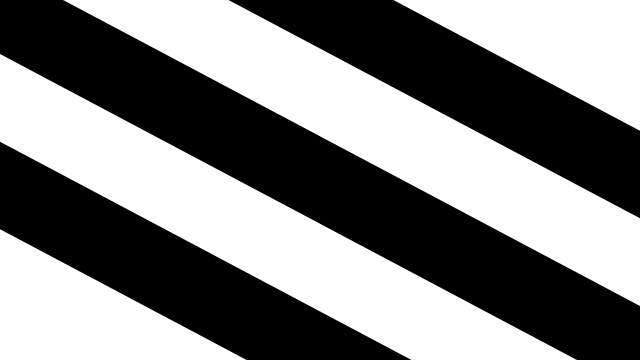
Reproduce this pattern procedurally as a Shadertoy shader.

```glsl
#define STRIPE_SLOPE 0.5304
#define STRIPE_PERIOD 0.4299
#define STRIPE_WIDTH 0.2146
#define STRIPES_PER_SIDE 1.0
#define INK vec3(0.0)
#define PAPER vec3(1.0)

// Signed distance to the nearest stripe of a limited, centred set
float stripeDistance(vec2 p) {
    vec2 normal = normalize(vec2(STRIPE_SLOPE, 1.0));
    float across = dot(p, normal);
    float index = clamp(round(across / STRIPE_PERIOD), -STRIPES_PER_SIDE, STRIPES_PER_SIDE);
    return abs(across - index * STRIPE_PERIOD) - 0.5 * STRIPE_WIDTH;
}

void mainImage(out vec4 fragColor, in vec2 fragCoord) {
    // Centred coordinates, canvas height = 1
    vec2 p = (fragCoord - 0.5 * iResolution.xy) / iResolution.y;

    // Edge smoothing over one pixel
    float coverage = clamp(0.5 - stripeDistance(p) * iResolution.y, 0.0, 1.0);
    fragColor = vec4(mix(PAPER, INK, coverage), 1.0);
}
```
